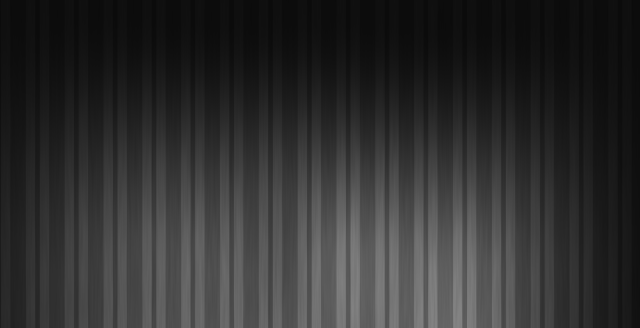
Give the GLSL for this background, as a Shadertoy shader.

```glsl
vec2 gradientAt(vec2 cell) {
    float angle = 6.2832 * fract(sin(dot(cell, vec2(127.1, 311.7))) * 43758.5);
    return vec2(cos(angle), sin(angle));
}

float gradientNoise(vec2 p) {
    vec2 cell = floor(p), f = fract(p);
    vec2 blend = f * f * f * (f * (f * 6.0 - 15.0) + 10.0);
    vec2 right = vec2(1.0, 0.0), up = vec2(0.0, 1.0);
    float low = mix(dot(gradientAt(cell), f),
                    dot(gradientAt(cell + right), f - right), blend.x);
    float high = mix(dot(gradientAt(cell + up), f - up),
                     dot(gradientAt(cell + 1.0), f - 1.0), blend.x);
    return mix(low, high, blend.y);
}

float band(float x, float start, float end, float soft) {
    return smoothstep(start - soft, start + soft, x)
         - smoothstep(end - soft, end + soft, x);
}

float glow(vec2 p, vec2 center, vec2 radius) {
    vec2 d = (p - center) / radius;
    return exp(-dot(d, d));
}

// Pairs of pale stripes with a narrow gap, then a wide one
float stripes(float x) {
    float count = 16.48;
    float phase = fract((x - 0.0404) * count + 0.2) - 0.2;
    float soft = 0.7 * count / iResolution.x;
    float pale = band(phase, 0.0, 0.24, soft) + band(phase, 0.36, 0.60, soft);
    float gap = band(phase, 0.24, 0.36, soft);
    return 0.77 + 0.23 * pale - 0.05 * gap;
}

// Soft light rising from the floor, darker at the sides and top
float lighting(vec2 uv) {
    float sides = smoothstep(-0.15, 0.30, uv.x) * smoothstep(1.06, 0.68, uv.x);
    float edge = 0.95 + 0.04 * gradientNoise(vec2(uv.x * 5.0, 2.3));
    float rise = smoothstep(edge, 0.15, uv.y) * (1.0 - 0.2 * uv.y);
    float pools = 0.86
        + 0.18 * glow(uv, vec2(0.54, 0.25), vec2(0.08, 0.35))
        + 0.20 * glow(uv, vec2(0.72, 0.0), vec2(0.09, 0.40))
        - 0.14 * glow(uv, vec2(0.44, 0.22), vec2(0.06, 0.25))
        - 0.08 * glow(uv, vec2(0.20, 0.0), vec2(0.16, 0.50));
    return 0.06 + 0.43 * sides * rise * pools;
}

void mainImage(out vec4 fragColor, in vec2 fragCoord) {
    vec2 uv = fragCoord / iResolution.xy;

    // Fine vertical brushing
    float brushed = gradientNoise(uv * vec2(210.0, 5.0))
                  + gradientNoise(uv * vec2(390.0, 9.0));

    float shade = lighting(uv) * stripes(uv.x) * (1.0 + 0.06 * brushed);
    fragColor = vec4(vec3(shade), 1.0);
}
```
